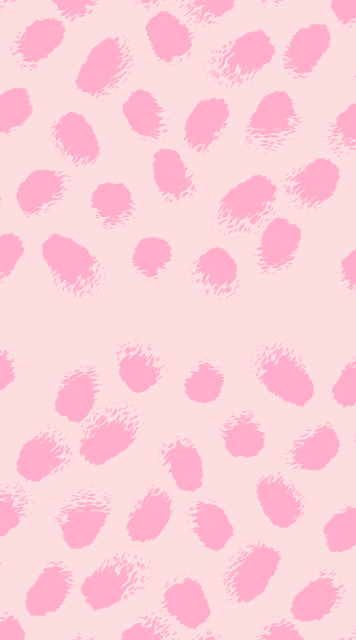
Write a Shadertoy shader that draws this pattern.

```glsl
// Pink dry-brush dabs scattered on blush, the lower half turned half round from the upper.
#define BLUSH vec3(0.992, 0.867, 0.876)
#define PINK vec3(1.0, 0.678, 0.798)
#define PITCH 0.195            // spacing of dabs, in canvas widths
#define GAP 0.04               // extra bare margin beside the midline
#define JITTER 0.28            // scatter of dabs, in cells
#define DAB_WIDTH 0.0515       // mean half-width of a dab
#define BRISTLE vec2(0.025, 0.0085) // length and thickness of a bristle mark
#define DRYNESS 1.6            // strength of the broken brush end
#define INK_LEVEL 0.37         // how far marks spread past the outline

vec2 hash2(vec2 p) {
    vec3 v = fract(p.xyx * vec3(0.1031, 0.1030, 0.0973));
    v += dot(v, v.yzx + 33.33);
    return fract((v.xx + v.yz) * v.zy);
}

mat2 rotation(float angle) {
    float c = cos(angle), s = sin(angle);
    return mat2(c, -s, s, c);
}

// Distance to the nearest scattered point
float cellular(vec2 p) {
    vec2 cell = floor(p);
    float nearest = 2.0;
    for (int j = -1; j <= 1; j++)
    for (int i = -1; i <= 1; i++) {
        vec2 c = cell + vec2(i, j);
        nearest = min(nearest, length(c + hash2(c + 61.0) - p));
    }
    return nearest;
}

// Coverage of one dab; p is relative to its centre
float dab(vec2 p, vec2 id, float pixel) {
    vec2 form = hash2(id + 17.0);
    vec2 turn = hash2(id + 43.0);
    vec2 brush = hash2(id + 89.0);

    // Squarish oval, leaning clearly to one side or the other
    float halfWidth = DAB_WIDTH * mix(0.9, 1.08, form.x);
    vec2 radii = halfWidth * vec2(1.0, mix(1.03, 1.65, form.y));
    float lean = turn.x < 0.5 ? -mix(0.4, 1.0, turn.x * 2.0) : mix(0.35, 0.8, turn.x * 2.0 - 1.0);
    vec2 q = rotation(lean) * p / radii;
    float d = pow(dot(pow(abs(q), vec2(2.4)), vec2(1.0)), 1.0 / 2.4);
    if (d > 2.2) return 0.0;

    // Layered sines make the outline uneven
    float a = atan(q.y, q.x), phase = 6.283 * form.x;
    d += 0.05 * sin(3.0 * a + phase) + 0.03 * sin(5.0 * a + 2.0 * phase)
       + 0.015 * sin(11.0 * a + 5.0 * phase);

    // The brush runs dry toward one end
    float heading = -1.57 + mix(-1.3, 1.3, turn.y);
    float toward = dot(p, vec2(cos(heading), sin(heading))) / (0.5 * (radii.x + radii.y));
    float dry = 0.09 + smoothstep(-0.25, 1.0, toward) * mix(0.3, 1.25, brush.x * brush.x);

    // Stretched cells break the dry end into bristle marks
    vec2 b = rotation(mix(-0.1, 0.95, brush.y)) * p;
    b.y += 0.002 * sin(b.x * 130.0 + phase);
    float marks = cellular(b / BRISTLE + id * 37.0);
    float ink = 1.0 - d + DRYNESS * dry * (INK_LEVEL - marks);

    float blur = pixel * (1.0 / halfWidth + DRYNESS * dry / BRISTLE.y);
    return smoothstep(-0.5 * blur, 0.5 * blur, ink);
}

void mainImage(out vec4 fragColor, in vec2 fragCoord) {
    float pixel = 1.0 / iResolution.x;
    vec2 p = (fragCoord - 0.5 * iResolution.xy) * pixel;
    if (p.y < 0.0) p = -p;     // half turn about the centre
    p.y -= GAP;

    // Jittered grid: rows staggered sideways, columns slightly up
    vec2 g = p / PITCH;
    float ink = 0.0;
    for (int j = -1; j <= 1; j++) {
        float row = floor(g.y) + float(j);
        if (row < 0.0) continue;
        float stagger = 0.5 * mod(row, 2.0);
        for (int i = -1; i <= 1; i++) {
            float column = floor(g.x - stagger) + float(i);
            vec2 id = vec2(column + 20.0, row + 5.0);
            vec2 centre = vec2(column + stagger, row + 0.3 * mod(column, 2.0)) + 0.5;
            centre += JITTER * (hash2(id) - 0.5);
            ink = max(ink, dab((g - centre) * PITCH, id, pixel));
        }
    }
    fragColor = vec4(mix(BLUSH, PINK, ink), 1.0);
}
```
